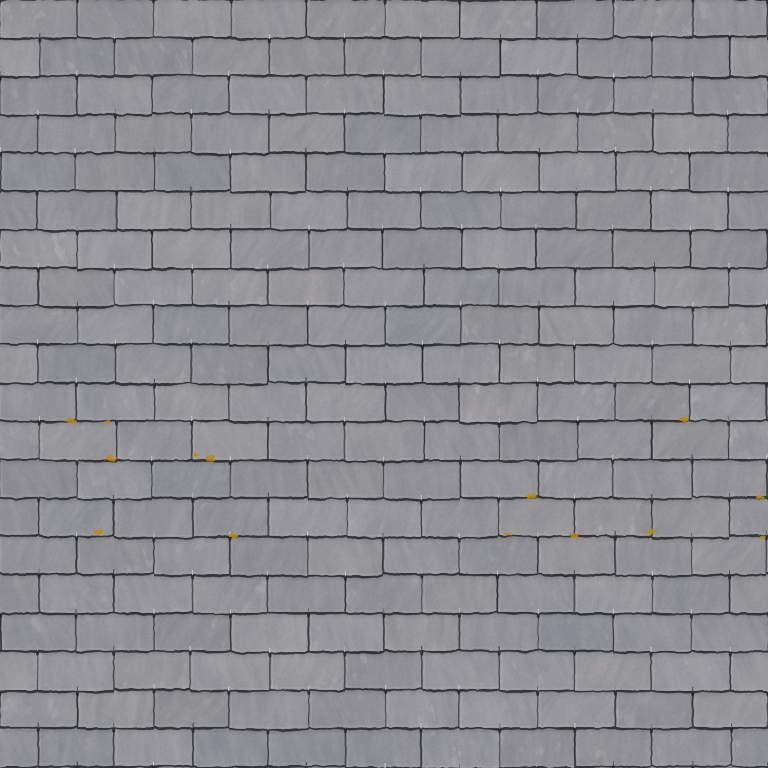
Write a three.js fragment shader that draws this texture.

```glsl
// Weathered grey roof slates: 20 half-staggered courses of 10, each with a ragged
// lower edge, thin joints, metal hooks and a few lichen spots. Courses come from
// rounding to the nearest edge and joint; surface wear comes from value noise.
varying vec2 vUv;

const float COLS = 10.0;
const float ROWS = 20.0;
const float COURSE_SHIFT = 0.002;
const float JOINT_JITTER = 0.05;      // in slate widths
const float EDGE_JITTER = 0.0032;     // in canvas units, as all below
const float EDGE_RAGGED = 0.0018;
const float SHADOW_DEPTH = 0.0029;
const float JOINT_HALF = 0.0010;
const float SOFT = 0.0010;
const float HOOK_HALF = 0.0008;
const float HOOK_HEIGHT = 0.0065;
const int LICHEN_COUNT = 14;
const vec3 SLATE_DARK = vec3(0.515, 0.520, 0.550);
const vec3 SLATE_PALE = vec3(0.625, 0.625, 0.645);
const vec3 WARM_TINT = vec3(1.012, 0.998, 0.988);
const vec3 GAP = vec3(0.15, 0.15, 0.16);
const vec3 HOOK = vec3(0.76, 0.76, 0.75);
const vec3 LICHEN = vec3(0.72, 0.54, 0.10);

float hash(vec2 p) {
  vec3 q = fract(vec3(p.xyx) * 0.1031);
  q += dot(q, q.yzx + 33.33);
  return fract((q.x + q.y) * q.z);
}

float noise(vec2 p) {
  vec2 i = floor(p), f = fract(p);
  f = f * f * (3.0 - 2.0 * f);
  return mix(mix(hash(i), hash(i + vec2(1.0, 0.0)), f.x),
             mix(hash(i + vec2(0.0, 1.0)), hash(i + vec2(1.0, 1.0)), f.x), f.y);
}

float fbm(vec2 p) {
  float sum = 0.0, amp = 0.5;
  for (int i = 0; i < 4; i++) {
    sum += amp * noise(p);
    p = p * 2.03 + 17.0;
    amp *= 0.5;
  }
  return sum / 0.9375;
}

// Wrapped key of a slate or joint, so the pattern tiles
vec2 wrapKey(float col, float row) {
  return floor(mod(vec2(col, row) + 0.5, vec2(COLS, ROWS)));
}

// x: slate column, y: signed distance to nearest joint, z: joint column
vec3 findJoint(float x, float row) {
  float s = x * COLS + 0.5 * mod(row + 1.0, 2.0);
  float joint = floor(s + 0.5);
  float d = s - joint - (hash(wrapKey(joint, row) + 71.0) - 0.5) * JOINT_JITTER;
  return vec3(d < 0.0 ? joint - 1.0 : joint, d / COLS, joint);
}

// Grain, slanted cleavage streaks and pale scuffs of one slate
vec3 slateColor(vec2 p, vec2 key) {
  float pick = hash(key + 13.0);
  float angle = mix(-0.7, 0.5, hash(key + 29.0));
  vec2 q = mat2(cos(angle), -sin(angle), sin(angle), cos(angle)) * p + key * 3.7;
  float streak = fbm(q * vec2(130.0, 28.0)) - 0.5;
  float cloud = fbm(q * 32.0 + 50.0) - 0.5;
  float grain = noise(p * 420.0) - 0.5;
  float scuff = smoothstep(0.66, 0.82, fbm(q * vec2(75.0, 45.0) + 90.0));
  float tone = 0.54 + 0.38 * (pick - 0.5) + 0.55 * streak + 0.40 * cloud
             + 0.22 * grain + 0.5 * scuff * hash(key + 43.0);
  vec3 tint = mix(vec3(1.0), WARM_TINT, hash(key + 57.0));
  return mix(SLATE_DARK, SLATE_PALE, tone) * tint;
}

void main() {
  vec2 p = vUv;
  float y = p.y - COURSE_SHIFT;

  // Ragged lower edge of the course above the nearest boundary
  float upper = floor(y * ROWS + 0.5);
  vec3 over = findJoint(p.x, upper);
  vec2 overKey = wrapKey(over.x, upper);
  float chip = smoothstep(0.008, 0.0, abs(over.y)) * hash(overKey + 5.0);
  float edge = (hash(overKey + 3.0) - 0.5) * EDGE_JITTER + 0.0018 * chip
             + (fbm(vec2(p.x * 95.0, upper * 7.3)) - 0.5) * EDGE_RAGGED * 2.0;
  float dy = y - upper / ROWS - edge;

  // Slate under this point
  float row = dy > 0.0 ? upper : upper - 1.0;
  vec3 side = findJoint(p.x, row);
  vec3 color = slateColor(p, wrapKey(side.x, row));

  // Joint with a worn light rim on its right
  vec2 jointKey = wrapKey(side.z, row);
  float wobble = (noise(vec2(p.y * 160.0, side.z * 5.1)) - 0.5) * 0.0012;
  float dx = side.y + wobble;
  float halfWidth = JOINT_HALF * mix(0.55, 1.25, hash(jointKey + 19.0));
  color += 0.035 * smoothstep(0.002, 0.0, abs(dx - 0.003));
  float gap = 1.0 - smoothstep(halfWidth - SOFT, halfWidth + SOFT, abs(dx));
  color = mix(color, GAP, gap * mix(0.65, 0.95, hash(jointKey + 23.0)));

  // Lit lower lip and the shadow it casts on the course below
  color += 0.03 * smoothstep(0.0018, 0.0, abs(dy - 0.0022));
  color *= 1.0 - 0.09 * smoothstep(-0.010, -0.001, dy) * step(dy, 0.0);
  float depth = SHADOW_DEPTH * mix(0.55, 1.25, noise(vec2(p.x * 60.0, upper * 3.1)));
  float shadow = smoothstep(-depth - SOFT, -depth + SOFT, dy)
               * (1.0 - smoothstep(-SOFT * 0.5, SOFT * 0.7, dy));
  color = mix(color, GAP, 0.86 * shadow);

  // Hook over the joint below, with a dark pocket beneath
  vec3 below = findJoint(p.x, upper - 1.0);
  float shine = hash(wrapKey(below.z, upper) + 37.0);
  float pocket = length(vec2(below.y, dy + 0.0035) / vec2(0.0024, 0.0042));
  color = mix(color, GAP, 0.8 * smoothstep(1.2, 0.5, pocket) * step(dy, 0.0));
  vec2 hookBox = abs(vec2(below.y, dy - 0.0022)) - vec2(HOOK_HALF, HOOK_HEIGHT * 0.5);
  float hook = 1.0 - smoothstep(-SOFT * 0.5, SOFT * 0.5, max(hookBox.x, hookBox.y));
  color = mix(color, mix(GAP * 2.0, HOOK, smoothstep(0.1, 0.7, shine)), hook * 0.9);

  // Lichen scattered along a few lower courses
  for (int i = 0; i < LICHEN_COUNT; i++) {
    float n = float(i) + 1.0;
    float level = 6.0 + floor(4.0 * hash(vec2(n, 83.0)));
    vec2 spot = vec2(hash(vec2(n, 61.0)), level / ROWS + 0.008 * hash(vec2(n, 97.0)));
    float radius = mix(0.002, 0.0048, hash(vec2(n, 41.0)));
    float d = length((p - spot) * vec2(0.75, 1.2)) + (noise(p * 330.0) - 0.5) * 0.004;
    color = mix(color, LICHEN, 0.85 * smoothstep(radius + SOFT, radius - SOFT, d));
  }

  gl_FragColor = vec4(clamp(color, 0.0, 1.0), 1.0);
}
```
